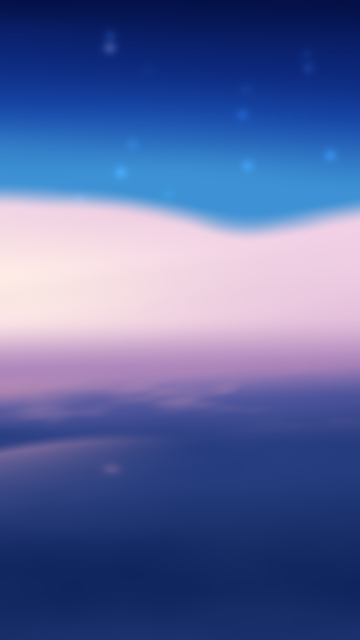
Reproduce this background procedurally as a Shadertoy shader.

```glsl
// A twilight sky above a sea of clouds: a blue gradient, a glowing pink bank
// with a curved upper rim, and dusky blue cloud below. Stretched value noise
// bends the layers and soft elliptical glows add wisps and faint stars.

#define RIM_SOFTNESS 0.023
#define HORIZON 0.575
#define WISP_STRENGTH 0.55
#define STAR_STRENGTH 0.16
#define STAR_COUNT 12

const vec3 ZENITH = vec3(0.01, 0.05, 0.25);
const vec3 NAVY   = vec3(0.05, 0.16, 0.49);
const vec3 ROYAL  = vec3(0.09, 0.28, 0.66);
const vec3 AZURE  = vec3(0.24, 0.57, 0.83);
const vec3 CREAM  = vec3(1.00, 0.93, 0.90);
const vec3 PINK   = vec3(0.93, 0.80, 0.89);
const vec3 MAUVE  = vec3(0.67, 0.52, 0.73);
const vec3 DUSK   = vec3(0.32, 0.34, 0.62);
const vec3 SLATE  = vec3(0.15, 0.24, 0.50);
const vec3 DEEP   = vec3(0.06, 0.15, 0.37);
const vec3 ROSE   = vec3(0.76, 0.56, 0.70);

float hash(vec2 p) {
    p = fract(p * vec2(0.1031, 0.1137));
    p += dot(p, p.yx + 33.33);
    return fract((p.x + p.y) * p.x * 17.0);
}

float noise(vec2 p) {
    vec2 cell = floor(p), f = fract(p);
    f = f * f * (3.0 - 2.0 * f);
    return mix(mix(hash(cell), hash(cell + vec2(1, 0)), f.x),
               mix(hash(cell + vec2(0, 1)), hash(cell + vec2(1, 1)), f.x), f.y);
}

float fbm(vec2 p) {
    float sum = 0.0, weight = 0.5;
    for (int i = 0; i < 3; i++) {
        sum += weight * noise(p);
        p = p * 2.03 + 17.0;
        weight *= 0.5;
    }
    return sum / 0.875;
}

// Soft ellipse of light
float glow(vec2 p, vec2 center, vec2 radius) {
    vec2 d = (p - center) / radius;
    return exp(-dot(d, d));
}

vec3 skyColor(vec2 p) {
    float depth = p.y + 0.025 * (0.5 - p.x) + 0.018 * (noise(p * vec2(2.0, 18.0)) - 0.5);
    vec3 color = mix(ZENITH, NAVY, smoothstep(-0.03, 0.12, depth));
    color = mix(color, ROYAL, smoothstep(0.09, 0.20, depth));
    return mix(color, AZURE, smoothstep(0.16, 0.29, depth));
}

vec3 bankColor(vec2 p) {
    vec3 color = mix(PINK, vec3(0.88, 0.73, 0.85), smoothstep(0.40, 0.54, p.y) * (0.4 + 0.6 * p.x));
    color = mix(color, CREAM, 0.95 * glow(p, vec2(-0.05, 0.45), vec2(0.60, 0.10)));
    float streak = noise(vec2(p.x * 1.5, (p.y + 0.07 * p.x) * 28.0)) - 0.5;
    color += 0.035 * streak * vec3(1.0, 0.9, 0.7);
    return mix(color, MAUVE, smoothstep(0.50, 0.59, p.y + 0.01 * p.x));
}

vec3 lowerColor(vec2 p) {
    float depth = p.y + 0.025 * (p.x - 0.5);
    vec3 color = mix(MAUVE, DUSK, smoothstep(0.57, 0.635, depth));
    color = mix(color, SLATE, smoothstep(0.61, 0.71, depth));
    color = mix(color, DEEP, smoothstep(0.72, 0.91, depth));
    color = mix(color, SLATE, 0.5 * smoothstep(0.91, 1.02, depth));

    // Rosy puffs along the horizon, strongest on the left
    float puffs = smoothstep(0.42, 0.75, fbm(vec2(p.x * 4.0, (p.y + 0.06 * p.x) * 26.0)));
    float belt = glow(p, vec2(p.x, 0.622), vec2(1.0, 0.033));
    color = mix(color, ROSE, WISP_STRENGTH * puffs * belt * (1.15 - 0.5 * p.x));
    color = mix(color, ROSE, 0.65 * glow(p, vec2(0.02, 0.607), vec2(0.26, 0.025)));

    // Blue hollow and the long wisp rising beneath it
    color = mix(color, SLATE, 0.70 * glow(p, vec2(0.0, 0.680), vec2(0.15, 0.014)));
    color = mix(color, DUSK, 0.65 * glow(p, vec2(0.27, 0.630), vec2(0.18, 0.018)));
    float crest = 0.710 - 0.11 * p.x + 0.14 * p.x * p.x;
    float wisp = smoothstep(-0.018, 0.004, p.y - crest) * exp(-max(p.y - crest, 0.0) * 24.0);
    color = mix(color, ROSE, 0.52 * wisp * (1.0 - smoothstep(0.05, 0.60, p.x)));
    color = mix(color, ROSE, 0.25 * glow(p, vec2(0.31, 0.733), vec2(0.025, 0.009)));
    return color + 0.035 * (fbm(p * vec2(3.0, 15.0)) - 0.5);
}

void mainImage(out vec4 fragColor, in vec2 fragCoord) {
    // Horizontal position, and depth measured from the top
    vec2 p = fragCoord / iResolution.xy;
    p.y = 1.0 - p.y;
    vec3 color = skyColor(p);

    // Faint blurred stars
    for (int i = 0; i < STAR_COUNT; i++) {
        float id = float(i);
        vec2 star = vec2(hash(vec2(id, 3.7)), 0.03 + 0.29 * hash(vec2(id, 9.2)));
        color += STAR_STRENGTH * hash(vec2(id, 5.1)) * glow(p, star, vec2(0.018, 0.010)) * AZURE;
    }
    color += STAR_STRENGTH * glow(p, vec2(0.305, 0.075), vec2(0.019, 0.010));

    // Pink bank, its rim dipping toward the right
    float rim = 0.304 + 0.012 * p.x + 0.043 * glow(p, vec2(0.70, p.y), vec2(0.27, 1.0));
    rim += 0.018 * (fbm(p * vec2(3.0, 12.0)) - 0.5);
    color = mix(color, bankColor(p), smoothstep(-RIM_SOFTNESS, RIM_SOFTNESS, p.y - rim));

    // Dark cloud sea with an uneven horizon
    float horizon = HORIZON + 0.020 * (0.5 - p.x) + 0.025 * (fbm(p * vec2(4.0, 14.0)) - 0.5);
    color = mix(color, lowerColor(p), smoothstep(-0.018, 0.025, p.y - horizon));
    fragColor = vec4(clamp(color, 0.0, 1.0), 1.0);
}
```
